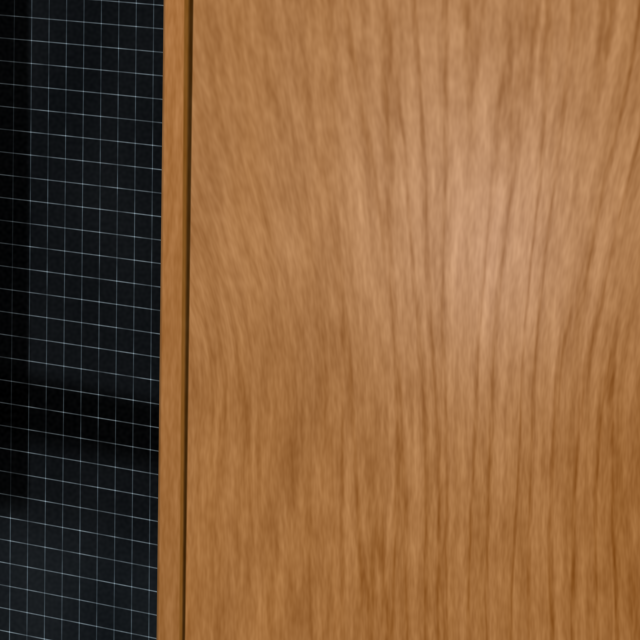
Write a Shadertoy shader that draws this texture.

```glsl
// Draws an oak door panel beside a dark pane of wired glass.
// Stretched gradient noise makes the grain, repeated skewed lines make the
// wire mesh, and slightly leaning edges separate glass, frame and groove.

vec2 gradientAt(vec2 cell) {
    vec3 p = fract(vec3(cell.xyx) * vec3(0.1031, 0.1030, 0.0973));
    p += dot(p, p.yzx + 33.33);
    float angle = 6.2832 * fract((p.x + p.y) * p.z);
    return vec2(cos(angle), sin(angle));
}

// Gradient noise, roughly -0.7 to 0.7
float gradientNoise(vec2 p) {
    vec2 i = floor(p), f = fract(p);
    vec2 w = f * f * f * (f * (f * 6.0 - 15.0) + 10.0);
    float a = dot(gradientAt(i), f);
    float b = dot(gradientAt(i + vec2(1, 0)), f - vec2(1, 0));
    float c = dot(gradientAt(i + vec2(0, 1)), f - vec2(0, 1));
    float d = dot(gradientAt(i + vec2(1, 1)), f - vec2(1, 1));
    return mix(mix(a, b, w.x), mix(c, d, w.x), w.y);
}

// 1 to the right of an edge, 0 to the left
float rightOf(float x, float edge, float blur) {
    return smoothstep(-blur, blur, x - edge);
}

float repeatedLine(float x, float spacing, float halfWidth, float blur) {
    float d = abs(fract(x / spacing + 0.5) - 0.5) * spacing;
    return 1.0 - smoothstep(halfWidth - blur, halfWidth + blur, d);
}

float softSpot(vec2 p, vec2 center, vec2 radius) {
    vec2 q = (p - center) / radius;
    return exp(-dot(q, q));
}

// Short pores and fibres shared by panel and frame
float fineFibre(vec2 p) {
    float fibre = 0.0;
    float amount = 0.5;
    vec2 scale = vec2(85.0, 9.0);
    for (int i = 0; i < 3; i++) {
        fibre += amount * gradientNoise(p * scale + float(i) * 17.3);
        amount *= 0.8;
        scale *= vec2(1.75, 2.6);
    }
    return fibre;
}

vec3 wiredGlass(vec2 p, float blur) {
    // Dim reflections: black side strip, black band, pale lower part
    vec3 color = mix(vec3(0.045, 0.055, 0.065), vec3(0.075, 0.085, 0.095),
                     0.5 + gradientNoise(p * vec2(9.0, 4.0)));
    color += vec3(0.025, 0.03, 0.033) * (1.0 - smoothstep(0.12, 0.25, p.y + 0.15 * p.x));
    float bandY = p.y + 0.2 * p.x;
    float band = smoothstep(0.29, 0.35, bandY) * (1.0 - smoothstep(0.40, 0.44, bandY));
    color *= 1.0 - 0.75 * band;
    float strip = (1.0 - rightOf(p.x, 0.045, 0.006)) * smoothstep(0.18, 0.24, p.y);
    color *= 1.0 - 0.75 * strip;
    color += 0.02 * gradientNoise(p * 150.0);

    // Wire mesh, its rows sloping more towards the bottom
    float column = p.x - mix(0.0964, 0.1042, p.y);
    float row = p.y - 0.9766 + p.x * mix(0.2, 0.08, p.y);
    float upright = repeatedLine(column, 0.0272, 0.0009, blur);
    float level = repeatedLine(row, 0.0356, 0.001, blur);
    float glint = 0.75 + 0.6 * gradientNoise(p * vec2(35.0, 28.0));
    color += vec3(0.18, 0.21, 0.225) * upright * glint * (1.0 - 0.55 * strip);
    color += vec3(0.31, 0.345, 0.36) * level * glint * (1.0 - 0.3 * strip);
    return color;
}

vec3 oakPanel(vec2 p) {
    // Broad light
    vec3 color = mix(vec3(0.635, 0.43, 0.235), vec3(0.66, 0.46, 0.275), smoothstep(0.0, 0.7, p.y));
    color += vec3(0.075, 0.09, 0.12) * softSpot(p, vec2(0.74, 0.70), vec2(0.25, 0.38));
    color += vec3(0.05, 0.055, 0.07) * softSpot(p, vec2(0.78, 0.60), vec2(0.12, 0.17));
    color -= vec3(0.04, 0.045, 0.05) * softSpot(p, vec2(1.02, 0.28), vec2(0.16, 0.25));
    color -= vec3(0.03) * softSpot(p, vec2(0.46, 0.38), vec2(0.13, 0.14));

    // Grain opens out from a vertical axis towards the top
    float spread = 1.0 + 0.45 * smoothstep(0.35, 1.05, p.y);
    float across = (p.x - 0.70) / spread + 0.012 * gradientNoise(p * vec2(3.0, 2.5));
    float strong = smoothstep(0.46, 0.60, p.x);
    float growth = gradientNoise(vec2(across * 30.0, p.y * 1.1));
    float ring = 1.0 - smoothstep(0.0, 0.17, abs(growth + 0.05));
    float pores = 0.65 + 0.9 * gradientNoise(vec2(across * 160.0, p.y * 16.0));
    float strands = gradientNoise(vec2(across * 65.0 + 40.0, p.y * 2.5));
    color -= vec3(0.11, 0.115, 0.115) * ring * pores * mix(0.15, 0.85, strong);
    color += 0.06 * strands * mix(0.5, 1.0, strong);

    // Pale slanting figure in the quiet left part
    float figure = gradientNoise(vec2((p.x - 0.2 * p.y) * 16.0, p.y * 3.5));
    color += vec3(0.045, 0.04, 0.03) * figure * (1.0 - strong);
    return color + vec3(0.12, 0.12, 0.11) * fineFibre(vec2(across, p.y));
}

void mainImage(out vec4 fragColor, in vec2 fragCoord) {
    vec2 p = fragCoord / iResolution.xy;
    float blur = max(0.0009, 0.8 / iResolution.y);
    float frameEdge = mix(0.2445, 0.2555, p.y);
    float grooveStart = mix(0.280, 0.288, p.y);
    float grooveEnd = mix(0.289, 0.302, p.y);

    vec3 frame = mix(vec3(0.61, 0.41, 0.22), vec3(0.67, 0.45, 0.25), p.y);
    frame += 0.10 * fineFibre(p + 3.0);
    frame *= mix(0.72, 1.0, smoothstep(0.0, 0.005, p.x - frameEdge));

    // Groove falls from brown into a dark seam at its right side
    float depth = clamp((p.x - grooveStart) / (grooveEnd - grooveStart), 0.0, 1.0);
    vec3 groove = mix(vec3(0.50, 0.32, 0.12), vec3(0.25, 0.15, 0.04), smoothstep(0.3, 0.75, depth));
    groove += 0.05 * fineFibre(p + 7.0);

    vec3 color = wiredGlass(p, blur);
    color = mix(color, frame, rightOf(p.x, frameEdge, blur));
    color = mix(color, groove, rightOf(p.x, grooveStart, 0.0018));
    color = mix(color, oakPanel(p), rightOf(p.x, grooveEnd, 0.0018));
    fragColor = vec4(clamp(color, 0.0, 1.0), 1.0);
}
```
